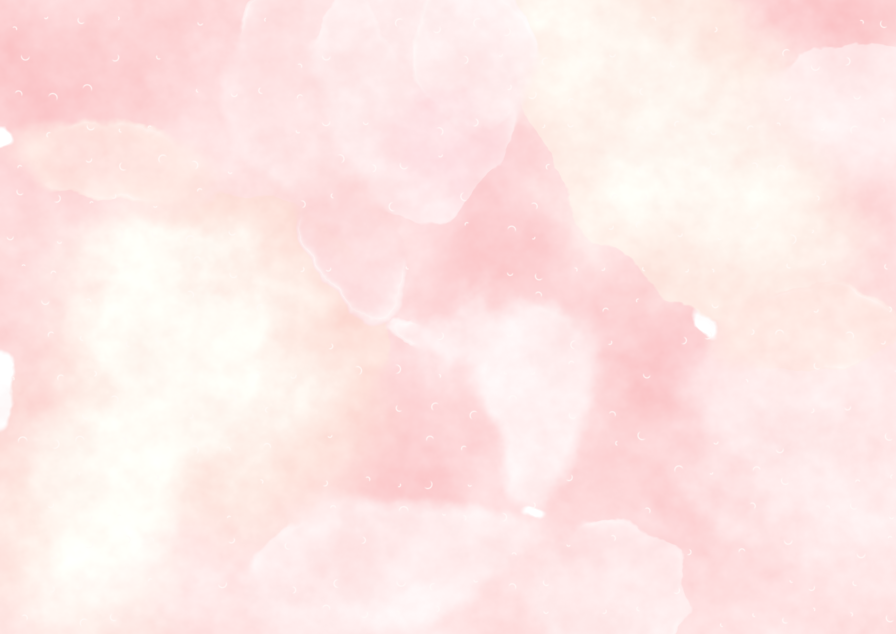
Reproduce this background procedurally as a Shadertoy shader.

```glsl
// Translucent watercolor petals over a blush wash with cream glows and fine droplets
#define BLUSH vec3(1.00, 0.892, 0.892)
#define ROSE vec3(0.985, 0.770, 0.782)
#define PEACH vec3(0.995, 0.880, 0.840)
#define CREAM vec3(1.00, 0.988, 0.962)
#define PALE vec3(1.00, 0.950, 0.950)
#define EDGE_WARP 0.05
#define RIM_WIDTH 0.004
#define MOTTLE 0.10
#define GRAIN 0.042
#define DROP_CELL 0.055

vec2 pos, ragged, diffuse; // plain, edge-warped and wash-warped positions

float hash(vec2 p) {
    return fract(sin(dot(p, vec2(127.1, 311.7))) * 43758.5);
}

float noise(vec2 p) {
    vec2 i = floor(p), f = fract(p);
    f = f * f * (3.0 - 2.0 * f);
    return mix(mix(hash(i), hash(i + vec2(1, 0)), f.x),
               mix(hash(i + vec2(0, 1)), hash(i + vec2(1, 1)), f.x), f.y);
}

float fbm(vec2 p) {
    float sum = 0.0, amp = 0.5;
    for (int i = 0; i < 5; i++) {
        sum += amp * noise(p);
        p = mat2(1.6, 1.2, -1.2, 1.6) * p + 7.3;
        amp *= 0.5;
    }
    return sum;
}

vec2 toLocal(vec2 p, float angle) {
    float c = cos(angle), s = sin(angle);
    return vec2(c * p.x + s * p.y, c * p.y - s * p.x);
}

// Soft elliptical falloff
float glow(float x, float y, float rx, float ry, float angle) {
    vec2 q = toLocal(diffuse - vec2(x, y), angle) / vec2(rx, ry);
    return exp(-dot(q, q));
}

// Approximate distance to an ellipse narrowed along its long axis
float egg(float x, float y, float rx, float ry, float angle, float taper) {
    vec2 q = toLocal(ragged - vec2(x, y), angle) / vec2(rx, ry);
    q.y /= max(1.0 + taper * q.x, 0.15);
    return (length(q) - 1.0) * min(rx, ry);
}

float inside(float d, float blur) {
    return 1.0 - smoothstep(-blur, blur, d);
}

// Petal with uneven body, partly bled outline and a broken light rim
void petal(inout vec3 col, float d, vec3 tint, float opacity) {
    float patches = fbm(pos * 8.0 + 3.0);
    float bleed = smoothstep(0.52, 0.7, noise(pos * 7.0 + 5.0));
    float body = inside(d, mix(1.2 / iResolution.y, 0.018, bleed));
    float pooled = 0.75 + 0.4 * exp(min(d, 0.0) / 0.03);
    float rim = exp(-abs(d + RIM_WIDTH) / RIM_WIDTH) * smoothstep(0.3, 0.6, patches);
    col = mix(col, tint, min(body * opacity * pooled * (0.3 + 1.3 * patches), 1.0));
    col = mix(col, vec3(1.0, 0.975, 0.97), body * rim * (1.0 - bleed) * 0.75);
}

// Small crescents scattered over a jittered grid
float droplets(vec2 p) {
    vec2 cell = floor(p / DROP_CELL);
    float turn = 40.0 * hash(cell + 4.7);
    vec2 center = 0.25 + 0.5 * vec2(hash(cell + 1.3), hash(cell + 8.1));
    vec2 q = (fract(p / DROP_CELL) - center) * DROP_CELL;
    float radius = mix(0.002, 0.007, hash(cell + 2.9));
    float ring = inside(abs(length(q) - radius) - 0.001, 0.0015);
    float side = smoothstep(-0.4, 0.7, dot(normalize(q + 1e-5), vec2(cos(turn), sin(turn))));
    return ring * side * step(16.0, turn);
}

void mainImage(out vec4 fragColor, in vec2 fragCoord) {
    pos = fragCoord / iResolution.y;
    vec2 warp = vec2(fbm(pos * 13.0), fbm(pos * 13.0 + 31.0)) - 0.48;
    ragged = pos + EDGE_WARP * warp;
    diffuse = pos + 0.2 * warp;

    // Blush ground with deeper rose pools
    float rose = glow(0.13, 0.92, 0.26, 0.17, 0.2) + glow(0.03, 0.53, 0.11, 0.22, 0.0)
        + 0.8 * glow(0.77, 0.62, 0.18, 0.17, 0.0) + glow(0.62, 0.33, 0.14, 0.15, 0.4)
        + glow(1.06, 0.43, 0.15, 0.11, -0.6) + glow(1.03, 0.18, 0.18, 0.10, -0.5)
        + 1.3 * glow(1.30, 0.98, 0.17, 0.08, 0.0) + 0.8 * glow(1.38, 0.68, 0.10, 0.12, 0.0);
    vec3 col = mix(BLUSH, ROSE, min(rose * (0.1 + 1.2 * fbm(pos * 5.0 + 11.0)), 0.95));
    col = mix(col, PALE, 0.85 * glow(1.26, 0.30, 0.16, 0.15, 0.0));

    // Cream washes: crisp outer margins, diffuse centres
    float crisp = smoothstep(0.22, 0.36, pos.x) * smoothstep(0.32, 0.46, pos.y);
    col = mix(col, PEACH, 0.75 * inside(egg(0.35, 0.43, 0.265, 0.265, 0.0, 0.0), mix(0.08, 0.002, crisp)));
    col = mix(col, PEACH, 0.7 * glow(0.05, 0.20, 0.16, 0.20, 0.0));
    float rightBlur = mix(0.002, 0.06, smoothstep(1.10, 1.24, pos.x));
    col = mix(col, mix(PEACH, CREAM, 0.45), 0.9 * inside(egg(1.066, 0.80, 0.385, 0.195, -0.96, 0.0), rightBlur));
    float light = glow(0.25, 0.51, 0.17, 0.13, -0.3) + 0.75 * glow(0.38, 0.43, 0.15, 0.17, 0.0)
        + glow(0.17, 0.21, 0.14, 0.25, -0.35) + 1.1 * glow(1.06, 0.79, 0.29, 0.12, -0.9);
    col = mix(col, CREAM, min(light, 0.97));

    // Upper petals with a pink fold
    petal(col, egg(0.49, 0.87, 0.13, 0.18, 0.0, 0.0), PALE, 0.5);
    petal(col, egg(0.67, 0.88, 0.23, 0.165, -1.57, -0.2), PALE, 0.9);
    petal(col, egg(0.745, 0.92, 0.095, 0.12, 0.2, 0.0), PALE, 0.4);
    col = mix(col, vec3(0.995, 0.86, 0.878), 0.85 * glow(0.71, 0.75, 0.08, 0.08, 0.0));
    float shelfBlur = mix(0.05, 0.002, smoothstep(0.84, 0.90, pos.y));
    col = mix(col, PALE, 0.65 * inside(egg(1.37, 0.83, 0.17, 0.10, -0.1, 0.0), shelfBlur));

    // Side, central and lower petals
    petal(col, egg(0.175, 0.746, 0.15, 0.06, -0.14, 0.0), vec3(1.0, 0.92, 0.89), 0.9);
    petal(col, egg(0.56, 0.596, 0.12, 0.06, -0.95, 0.0), vec3(0.995, 0.875, 0.88), 0.95);
    petal(col, egg(1.268, 0.485, 0.145, 0.068, 0.1, 0.15), vec3(1.0, 0.91, 0.885), 0.95);
    col = mix(col, PALE, 0.6 * glow(0.75, 0.49, 0.09, 0.04, 0.0));
    petal(col, egg(0.71, 0.475, 0.10, 0.024, -0.12, 0.4), PALE, 0.45);
    petal(col, egg(0.846, 0.36, 0.165, 0.08, -1.57, -0.5), PALE, 0.9);
    petal(col, egg(0.625, 0.115, 0.23, 0.10, 0.2, -0.45), PALE, 0.85);
    petal(col, egg(0.965, 0.06, 0.125, 0.115, 0.0, 0.0), PALE, 0.7);

    // Bare paper at the left margin and petal joints
    float bare = min(egg(-0.01, 0.39, 0.036, 0.065, 0.0, 0.0), egg(0.0, 0.775, 0.02, 0.014, 0.0, 0.0));
    bare = min(bare, egg(1.103, 0.49, 0.024, 0.013, -0.8, 0.0));
    bare = min(bare, egg(0.845, 0.193, 0.016, 0.008, -0.2, 0.0));
    col = mix(col, vec3(1.0), inside(bare, 0.003));

    // Pigment mottling, paper grain and droplets
    float texture2 = MOTTLE * (fbm(pos * 9.0 + 20.0) - 0.48);
    texture2 += GRAIN * (fbm(pos * 55.0) + fbm(pos * vec2(18.0, 30.0)) - 0.97);
    col += vec3(0.15, 1.0, 1.0) * texture2;
    col = mix(col, vec3(1.0, 0.98, 0.97), 0.8 * droplets(pos));
    fragColor = vec4(clamp(col, 0.0, 1.0), 1.0);
}
```
